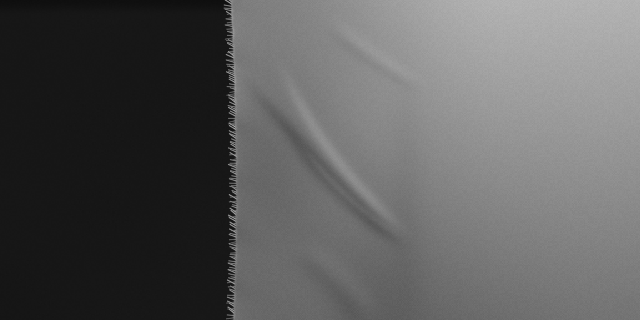
Give the GLSL for this texture, as a WebGL 2 fragment shader.

```glsl
#version 300 es
precision highp float;
// Grey woven cloth with diagonal folds and a frayed left edge over a dark ground.
uniform vec2 u_resolution;
out vec4 outColor;

float hash(vec2 p) {
  p = fract(p * vec2(0.1031, 0.1137));
  p += dot(p, p.yx + 33.33);
  return fract((p.x + p.y) * p.x * 17.0);
}

float noise(vec2 p) {
  vec2 i = floor(p), f = fract(p);
  f = f * f * (3.0 - 2.0 * f);
  return mix(mix(hash(i), hash(i + vec2(1, 0)), f.x),
             mix(hash(i + vec2(0, 1)), hash(i + vec2(1, 1)), f.x), f.y);
}

float segmentDistance(vec2 p, vec2 a, vec2 b) {
  vec2 ab = b - a;
  return length(p - a - ab * clamp(dot(p - a, ab) / dot(ab, ab), 0.0, 1.0));
}

float blob(vec2 p, vec2 center, vec2 radius) {
  vec2 d = (p - center) / radius;
  return exp(-dot(d, d));
}

// Soft ridge from a to b, bowed sideways by bend and fading at both ends.
float fold(vec2 p, vec2 a, vec2 b, float bend, float width) {
  vec2 ab = b - a;
  float t = dot(p - a, ab) / dot(ab, ab);
  float across = dot(p - a, normalize(vec2(-ab.y, ab.x))) - bend * 4.0 * t * (1.0 - t);
  float ends = smoothstep(-0.1, 0.3, t) * (1.0 - smoothstep(0.75, 1.1, t));
  return ends * exp(-across * across / (width * width));
}

float clothShade(vec2 p, float edge) {
  // Broad light falling from the upper right
  float top = mix(0.50, 0.70, smoothstep(0.75, 1.6, p.x));
  float bottom = 0.40 + 0.05 * smoothstep(1.25, 1.9, p.x);
  float shade = mix(bottom, top, p.y);
  shade -= 0.05 * blob(p, vec2(0.82, 0.50), vec2(0.22, 0.25));
  shade -= 0.035 * blob(p, vec2(1.20, 0.12), vec2(0.14, 0.25));
  shade += 0.02 * blob(p, vec2(1.12, 0.62), vec2(0.16, 0.18));
  shade -= 0.02 * blob(p, vec2(1.27, 0.40), vec2(0.05, 0.40));

  // Main double crease
  shade -= 0.085 * fold(p, vec2(0.77, 0.74), vec2(1.24, 0.25), -0.005, 0.022);
  shade += 0.085 * fold(p, vec2(0.88, 0.79), vec2(1.26, 0.28), -0.035, 0.020);
  shade -= 0.065 * fold(p, vec2(0.89, 0.59), vec2(1.24, 0.24), -0.022, 0.022);
  shade += 0.050 * fold(p, vec2(0.94, 0.55), vec2(1.25, 0.26), -0.020, 0.010);

  // Fainter folds above and below
  shade -= 0.030 * fold(p, vec2(1.02, 0.91), vec2(1.30, 0.72), -0.01, 0.018);
  shade += 0.030 * fold(p, vec2(1.04, 0.94), vec2(1.32, 0.74), -0.01, 0.020);
  shade += 0.025 * fold(p, vec2(0.95, 0.24), vec2(1.18, 0.02), 0.015, 0.030);
  shade -= 0.030 * fold(p, vec2(0.92, 0.20), vec2(1.13, -0.02), 0.015, 0.030);
  shade += 0.020 * (noise(p * vec2(7.0, 5.0) + p.yx * 4.0) - 0.5) * (1.0 - smoothstep(1.1, 1.4, p.x));

  // Puckers beside the selvage
  float inward = p.x - edge;
  float pucker = noise(vec2(2.0, (p.y + inward * 0.5) * 18.0)) - 0.5;
  shade += 0.11 * pucker * exp(-max(inward, 0.0) / 0.04);

  // Plain weave, calmed where threads near pixel size
  float fine = mix(0.008, 0.022, smoothstep(250.0, 700.0, u_resolution.y));
  vec2 thread = sin(p * 6.2832 / 0.0078);
  shade += fine * thread.x * thread.y;
  return shade + 0.022 * (hash(floor(p / 0.0039)) - 0.5);
}

// Strands leaving the edge; x is coverage, y is brightness.
vec2 fringe(vec2 p, float edge, float pixel) {
  vec2 strands = vec2(0.0);
  float row = floor(p.y / 0.007);
  for (int j = -4; j <= 4; j++) {
    float id = row + float(j);
    float r = hash(vec2(id, 7.0)), s = hash(vec2(id, 19.0));
    vec2 root = vec2(edge + 0.002, id * 0.007);
    vec2 tip = root + vec2(-0.013 - 0.012 * r, 0.018 * (s - 0.25));
    float d = segmentDistance(p, root, tip);
    float cover = 1.0 - smoothstep(0.0018 - 0.5 * pixel, 0.0018 + pixel, d);
    strands = max(strands, cover * vec2(1.0, 0.36 + 0.28 * s));
  }
  return strands;
}

void main() {
  vec2 p = gl_FragCoord.xy / u_resolution.y;
  float pixel = 1.0 / u_resolution.y;
  float edge = mix(0.730, 0.722, p.y) + 0.045 * p.y * (1.0 - p.y);
  edge += 0.003 * (noise(vec2(5.0, p.y * 40.0)) - 0.5);

  // Dark ground, dimmer along the top
  float tone = 0.088 - 0.03 * smoothstep(0.95, 1.0, p.y);
  tone += 0.008 * (noise(p * 3.0) - 0.5) + 0.006 * (hash(floor(p / 0.0039)) - 0.5);

  // Fringe, cloth, then the pale selvage line
  vec2 strands = fringe(p, edge, pixel);
  tone = mix(tone, strands.y, strands.x * 0.9);
  tone = mix(tone, clothShade(p, edge), smoothstep(-pixel, pixel, p.x - edge));
  float seam = exp(-pow((p.x - edge) / 0.005, 2.0));
  tone += 0.09 * seam * (0.3 + noise(vec2(11.0, p.y * 90.0)));
  outColor = vec4(vec3(tone), 1.0);
}
```
